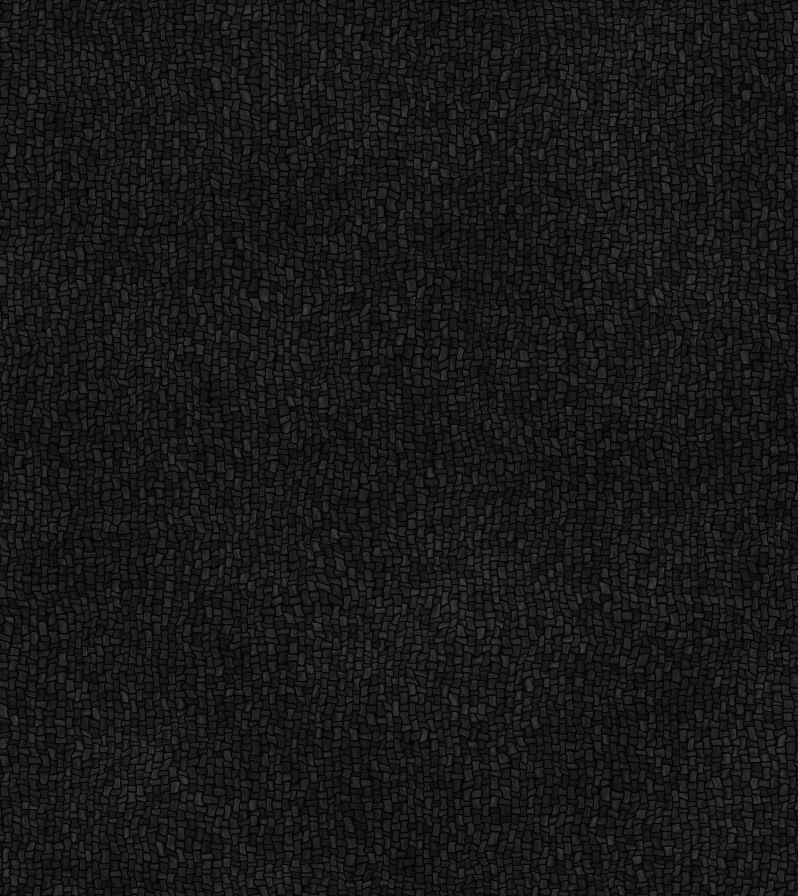
This texture is drawn by a Shadertoy shader. Its source:

```glsl
vec2 hash2(vec2 p) {
    vec3 a = fract(p.xyx * vec3(0.1031, 0.1030, 0.0973));
    a += dot(a, a.yzx + 33.33);
    return fract((a.xx + a.yz) * a.zy);
}

float cornerSlope(vec2 corner, vec2 offset) {
    return dot(hash2(corner) * 2.0 - 1.0, offset);
}

float gradientNoise(vec2 p) {
    vec2 i = floor(p), f = fract(p);
    vec2 u = f * f * f * (f * (f * 6.0 - 15.0) + 10.0);
    vec2 e = vec2(1.0, 0.0);
    float low = mix(cornerSlope(i, f), cornerSlope(i + e, f - e), u.x);
    float high = mix(cornerSlope(i + e.yx, f - e.yx), cornerSlope(i + 1.0, f - 1.0), u.x);
    return mix(low, high, u.y) * 1.4;
}

// Rounded thread outline: 0 at the centre, 1 on the rim
float threadDistance(vec2 q, vec2 halfSize) {
    vec2 s = pow(abs(q / halfSize), vec2(2.6));
    return pow(s.x + s.y, 1.0 / 2.6);
}

void mainImage(out vec4 fragColor, in vec2 fragCoord) {
    vec2 uv = fragCoord / iResolution.y;

    // Uneven weave grid
    vec2 p = uv * vec2(104.0, 108.0);
    p += 0.55 * vec2(gradientNoise(p * 0.31), gradientNoise(p * 0.31 + 47.0));
    p += 1.2 * vec2(gradientNoise(p * 0.07 + 13.0), gradientNoise(p * 0.07 + 71.0));
    vec2 home = floor(p);

    // Nearest and second nearest thread, alternately upright and lying
    float nearest = 9.0, second = 9.0, tone = 0.0, fibre = 0.0;
    for (int y = -1; y <= 1; y++) {
        for (int x = -1; x <= 1; x++) {
            vec2 cell = home + vec2(x, y);
            vec2 jitter = hash2(cell + 5.0) - 0.5;
            vec2 rnd = hash2(cell + 211.0);
            bool upright = mod(cell.x + cell.y, 2.0) < 0.5;
            vec2 q = p - cell - 0.5 - jitter * 0.3;
            q += q.yx * (rnd.y - 0.5) * (upright ? vec2(0.4, 0.0) : vec2(0.0, 0.4));
            vec2 halfSize = upright ? vec2(0.45, 0.8) : vec2(0.62, 0.4);
            float d = threadDistance(q, halfSize * (0.85 + 0.3 * rnd.yx));
            if (d < nearest) {
                second = nearest;
                nearest = d;
                tone = mix(0.09, 0.16, rnd.x) * (upright ? 1.03 : 0.97);
                vec2 along = upright ? vec2(2.4, 0.7) : vec2(0.7, 2.4);
                fibre = gradientNoise(q * along + rnd * 90.0);
            } else {
                second = min(second, d);
            }
        }
    }

    // Dark seams between streaked threads
    float body = smoothstep(0.05, 0.55, min(second - nearest, 1.3 - nearest));
    float thread = tone * (1.0 + 0.5 * fibre);
    float shade = mix(0.022, thread, body);

    // Fine grain and broad unevenness
    shade *= 1.0 + 0.25 * gradientNoise(uv * 230.0);
    shade *= 1.0 + 0.2 * gradientNoise(uv * 5.0 + 3.0);
    fragColor = vec4(vec3(shade), 1.0);
}
```
